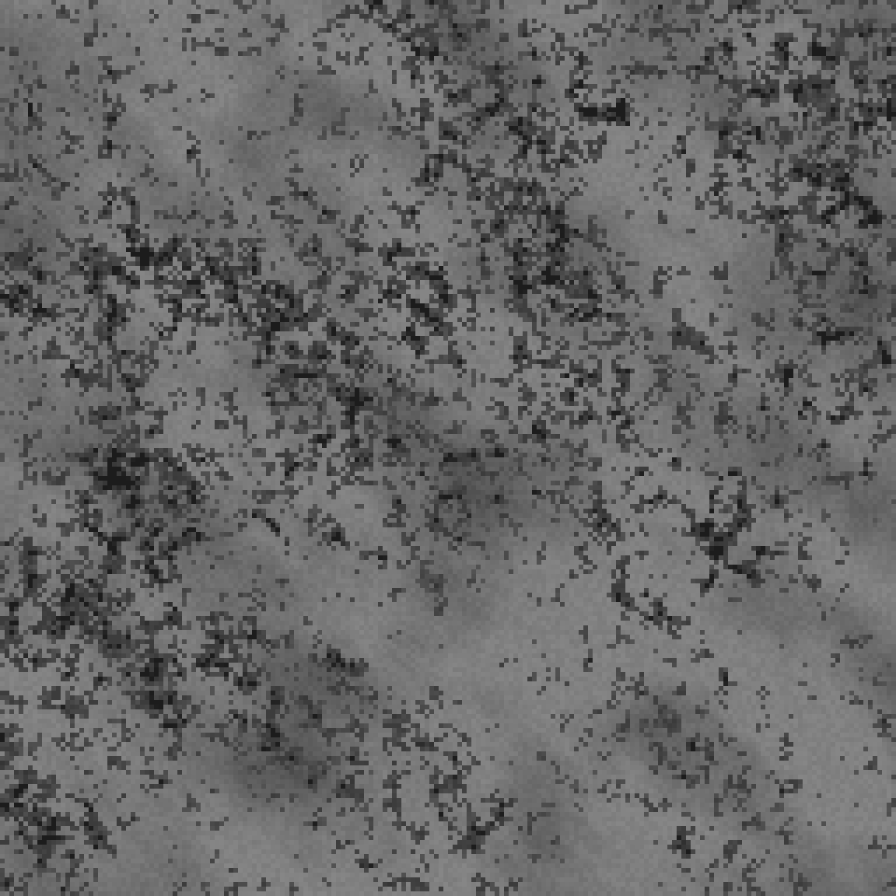
Reproduce this texture procedurally as a WebGL 2 fragment shader.

```glsl
#version 300 es
precision highp float;
precision highp int;

#define CELLS 192.0
#define FLOW_ANGLE -0.69
#define FLOW_STRETCH 0.6
#define PATCH_SCALE 5.5
#define GRAIN_SCALE 44.0
#define VEIN_SCALE 3.6
#define VEIN_WIDTH 0.035
#define STAIN_LEVEL 0.14
#define BLACK_LEVEL 0.43
#define STONE_TONE 0.462
#define SMUDGE_DEPTH 0.15

uniform vec2 u_resolution;
out vec4 fragColor;

float hash(vec2 lattice, uint seed) {
  uvec2 k = uvec2(ivec2(lattice)) * uvec2(1597u, 3571u) + seed * 7919u;
  uint h = (k.x ^ (k.y * 40503u)) * 27183u;
  h = (h ^ (h >> 15)) * 668265u;
  h = (h ^ (h >> 13)) * 374761u;
  h ^= h >> 16;
  return float(h & 65535u) / 65536.0;
}

float cornerSlope(vec2 lattice, vec2 offset, uint seed) {
  float angle = 6.28319 * hash(lattice, seed);
  return dot(vec2(cos(angle), sin(angle)), offset);
}

float gradientNoise(vec2 p, uint seed) {
  vec2 i = floor(p), f = p - i;
  vec2 w = f * f * f * (f * (f * 6.0 - 15.0) + 10.0);
  vec2 e = vec2(1.0, 0.0);
  float low = mix(cornerSlope(i, f, seed), cornerSlope(i + e, f - e, seed), w.x);
  float high = mix(cornerSlope(i + e.yx, f - e.yx, seed), cornerSlope(i + 1.0, f - 1.0, seed), w.x);
  return mix(low, high, w.y);
}

float fbm(vec2 p, int octaves, uint seed) {
  float sum = 0.0, amplitude = 1.0;
  for (int i = 0; i < octaves; i++) {
    sum += amplitude * gradientNoise(p, seed + uint(i));
    p = p * 2.03 + 7.3;
    amplitude *= 0.5;
  }
  return sum;
}

float stoneTone(vec2 cell) {
  vec2 p = (cell + 0.5) / CELLS;
  float c = cos(FLOW_ANGLE), s = sin(FLOW_ANGLE);
  vec2 flow = vec2((c * p.x + s * p.y) * FLOW_STRETCH, c * p.y - s * p.x);

  // Stain density: drifting patches, small clumps and one broad diagonal band
  float patches = fbm(flow * PATCH_SCALE + 3.7, 4, 11u);
  float clumps = gradientNoise(flow * 22.0, 21u);
  float bandOffset = (dot(p, vec2(-0.59, 0.81)) - 0.30) / 0.2;
  float band = exp(-bandOffset * bandOffset);
  float density = 0.36 * patches + 0.26 * clumps + 0.15 * band - 0.05;

  // Broken veins along the flow
  float ridge = abs(fbm(flow * VEIN_SCALE + 9.1, 4, 31u));
  float gaps = smoothstep(-0.1, 0.15, gradientNoise(p * 7.0, 41u));
  float vein = (1.0 - smoothstep(0.0, VEIN_WIDTH, ridge)) * gaps;

  // Grain breaks the stains into specks
  float grain = 0.55 * fbm(p * GRAIN_SCALE, 2, 51u) + 0.4 * (hash(cell, 61u) - 0.5);
  float stain = density + grain + 0.3 * vein;

  // Pale ground with soft smudges and faint mottling
  float smudge = fbm(flow * 8.0 + 1.9, 4, 71u) + 0.35 * patches;
  float ground = min(STONE_TONE - SMUDGE_DEPTH * smudge, 0.505);
  ground += 0.045 * (hash(cell, 81u) - 0.5);

  float depth = clamp((stain - STAIN_LEVEL) / 0.18, 0.0, 1.0);
  float dark = mix(0.325, 0.235, depth);
  dark = mix(dark, 0.11, smoothstep(BLACK_LEVEL - 0.04, BLACK_LEVEL + 0.04, stain));
  return stain > STAIN_LEVEL ? min(dark, ground) : ground;
}

void main() {
  // Square cells, blended over one pixel at their borders
  vec2 grid = gl_FragCoord.xy / u_resolution.y * CELLS - 0.5;
  float pixel = CELLS / u_resolution.y;
  vec2 corner = floor(grid);
  vec2 blend = clamp((grid - corner - 0.5) / pixel + 0.5, 0.0, 1.0);

  float tone = 0.0;
  for (int i = 0; i < 4; i++) {
    vec2 side = vec2(i & 1, i >> 1);
    vec2 share = mix(1.0 - blend, blend, side);
    float weight = share.x * share.y;
    if (weight > 0.001) tone += weight * stoneTone(corner + side);
  }
  fragColor = vec4(vec3(tone), 1.0);
}
```
